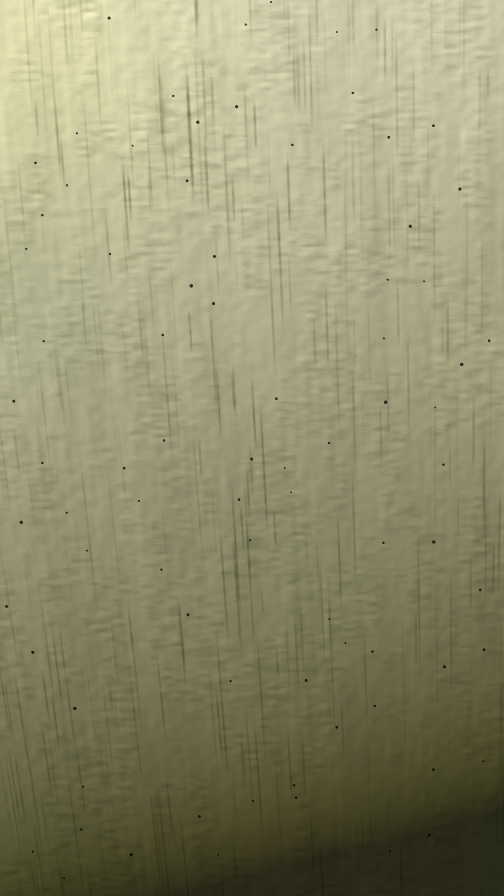
This texture is drawn by a WebGL 1 fragment shader. Its source:

```glsl
precision highp float;
// Embossed linen wallpaper in raking light: pale olive, bright at the upper
// left and falling to dark below. Layered value noise makes the woven relief,
// jittered cells place the thin warp streaks, dashed weft and dark specks.
uniform vec2 u_resolution;

const float LIGHT_FLOOR = 0.085;         // brightness at the dark end
const float LIGHT_RANGE = 0.735;         // rise towards the bright end
const float LIGHT_SKEW = 0.30;           // how far the light favours the left
const vec3 OLIVE_OFFSET = vec3(0.0, 0.008, 0.135);
const vec3 THREAD_ABSORB = vec3(0.85, 0.80, 1.05);
const float RELIEF = 0.17;
const float STREAK_DEPTH = 0.27;
const float STREAK_WIDTH = 0.0008;
const float WEFT_DEPTH = 0.075;
const float SPECK_RADIUS = 0.0017;
const float SPECK_DEPTH = 0.72;
const float GRAIN = 0.025;

float hash(vec2 p) {
  return fract(sin(dot(p, vec2(127.1, 311.7))) * 43758.5453);
}

float noise(vec2 p) {
  vec2 i = floor(p), f = fract(p);
  f = f * f * (3.0 - 2.0 * f);
  return mix(mix(hash(i), hash(i + vec2(1.0, 0.0)), f.x),
             mix(hash(i + vec2(0.0, 1.0)), hash(i + vec2(1.0, 1.0)), f.x), f.y);
}

// Thread space: the warp leans at the lower left and straightens to the right.
vec2 threadSpace(vec2 p) {
  float lean = 0.17 - 0.33 * p.x;
  return vec2(p.x + lean * (p.y - 0.35 * p.y * p.y), p.y - 0.05 * p.x);
}

// Patches where the horizontal weft shows between smooth vertical bands.
float weftPatch(vec2 q) {
  return smoothstep(0.35, 0.65, 0.6 * noise(q * vec2(38.0, 13.0) + 7.0)
                              + 0.4 * noise(q * vec2(75.0, 45.0)));
}

float clothHeight(vec2 q) {
  float weft = noise(q * vec2(85.0, 215.0));
  float warp = noise(q * vec2(150.0, 22.0) + 31.0);
  float bumps = noise(q * vec2(115.0, 105.0) + 53.0);
  return weft * 0.45 * weftPatch(q) + warp * 0.35 + bumps * 0.4;
}

// One layer of tapered streaks, at most one in each long cell.
float streaks(vec2 q, float layer, float px) {
  vec2 size = vec2(0.016, 0.15 + 0.035 * layer);
  float column = floor(q.x / size.x + layer * 0.37);
  float shift = hash(vec2(column, layer + 3.0));
  float row = floor(q.y / size.y + shift);
  vec2 id = vec2(column, row) + layer * 19.0;
  vec2 local = vec2(fract(q.x / size.x + layer * 0.37), fract(q.y / size.y + shift));
  float x = (local.x - mix(0.25, 0.75, hash(id))) * size.x;
  float halfLength = mix(0.12, 0.46, hash(id + 5.3));
  float along = 1.0 - smoothstep(0.35, 1.0, abs(local.y - 0.5) / halfLength);
  float across = 1.0 - smoothstep(STREAK_WIDTH * 0.3, STREAK_WIDTH + px, abs(x));
  float strength = smoothstep(0.45, 1.0, hash(id + 9.1));
  float broken = 0.55 + 0.45 * noise(vec2(column, q.y * 110.0));
  return along * across * strength * broken;
}

float specks(vec2 p, float px) {
  const float CELL = 0.058;
  vec2 id = floor(p / CELL);
  vec2 centre = (id + 0.1 + 0.8 * vec2(hash(id + 2.7), hash(id + 8.9))) * CELL;
  float radius = SPECK_RADIUS * mix(0.55, 1.15, hash(id + 4.4));
  float disc = 1.0 - smoothstep(radius - 0.5 * px, radius + 0.5 * px, length(p - centre));
  return disc * step(0.5, hash(id + 6.1));
}

void main() {
  vec2 p = gl_FragCoord.xy / u_resolution.y;
  float px = 1.0 / u_resolution.y;
  vec2 q = threadSpace(p);

  // Lamp falloff with slow unevenness
  float reach = p.y + LIGHT_SKEW * (0.28 - p.x) + 0.05 * (noise(p * 4.0) - 0.5);
  float light = LIGHT_FLOOR + LIGHT_RANGE * sqrt(max(reach, 0.012));
  float corner = exp(-dot(p - vec2(0.0, 0.95), p - vec2(0.0, 0.95)) * 22.0);
  light += 0.05 * corner;

  // Relief lit from the upper left, and soft pale bands along the warp
  vec2 toLamp = vec2(-0.0016, 0.0022);
  float slope = clothHeight(q - toLamp) - clothHeight(q + toLamp);
  float bands = noise(q * vec2(48.0, 7.0) + 17.0) - 0.5;
  float grain = hash(floor(p * 512.0)) - 0.5;
  float shade = 1.0 + RELIEF * slope + 0.06 * bands + GRAIN * grain;

  // Olive threads: dashed weft and thin warp streaks in clusters
  float dashes = smoothstep(0.5, 0.8, noise(q * vec2(75.0, 230.0) + 71.0));
  float thread = WEFT_DEPTH * dashes * weftPatch(q);
  float cluster = 0.4 + 0.8 * noise(q * vec2(14.0, 5.0) + 43.0);
  for (int i = 0; i < 4; i++) {
    thread += STREAK_DEPTH * cluster * streaks(q, float(i), px);
  }

  vec3 tint = OLIVE_OFFSET * smoothstep(0.0, 0.32, light);
  tint += vec3(0.012, -0.004, 0.0) * (noise(p * 3.0 + 11.0) - 0.5);
  tint.b += 0.06 * corner;
  vec3 color = (vec3(light) - tint) * shade;
  color *= 1.0 - min(thread, 0.6) * THREAD_ABSORB;
  color *= 1.0 - SPECK_DEPTH * specks(p, px);
  gl_FragColor = vec4(clamp(color, 0.0, 1.0), 1.0);
}
```
